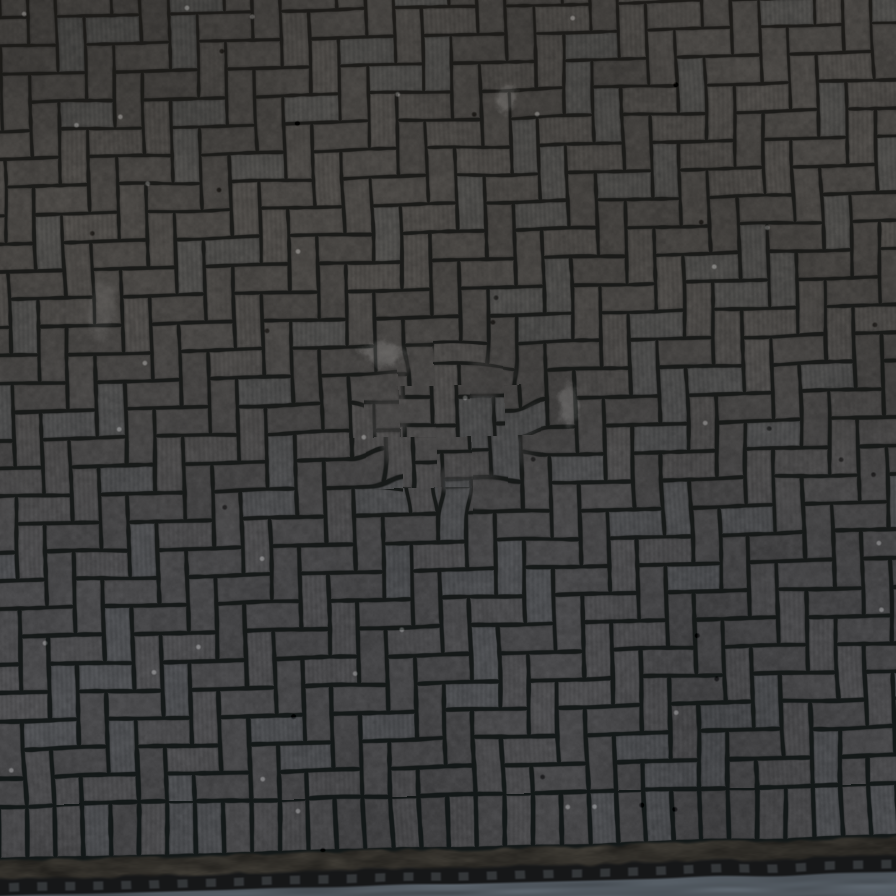
A WebGL 2 fragment shader for this texture:

```glsl
#version 300 es
precision highp float;
// Dark herringbone paving of 2:1 bricks with a soldier course and a metal rail below.
// A slightly sheared cell grid is grouped into bricks by diagonal index; noise adds
// grain and stains, and a disturbed patch near the middle breaks the joints.
uniform vec2 u_resolution;
out vec4 outColor;

const float CELL = 0.0314; // short side of a brick

float hash(vec2 p) {
  vec3 q = fract(p.xyx * vec3(0.1031, 0.1030, 0.0973));
  q += dot(q, q.yzx + 33.33);
  return fract((q.x + q.y) * q.z);
}

float noise(vec2 p) {
  vec2 i = floor(p), f = fract(p);
  f = f * f * (3.0 - 2.0 * f);
  return mix(mix(hash(i), hash(i + vec2(1, 0)), f.x),
             mix(hash(i + vec2(0, 1)), hash(i + vec2(1, 1)), f.x), f.y);
}

float fbm(vec2 p) {
  float sum = 0.0, amp = 0.5;
  for (int i = 0; i < 4; i++) {
    sum += amp * noise(p);
    p = p * 2.03 + 17.1;
    amp *= 0.5;
  }
  return sum;
}

// Distance to the brick border (x) and brick identity (yz), in cells
vec3 brickAt(vec2 g) {
  vec2 cell = floor(g), local = fract(g), size = vec2(1, 2), offset = vec2(0);
  if (g.y < 0.0) { // soldier course
    size.y = 1.92;
    local.y = g.y + size.y;
    cell.y = -2.0;
  } else {
    float k = mod(cell.x + cell.y + 2.0, 4.0);
    if (k < 1.5) {
      size = vec2(2, 1);
      offset.x = k;
    } else {
      offset.y = k - 2.0;
    }
    local += offset;
  }
  vec2 d = min(local, size - local);
  return vec3(min(d.x, d.y), cell - offset);
}

// Soft irregular pale smudge
float smudge(vec2 uv, vec2 center, vec2 radius) {
  float d = length((uv - center) / radius) + 0.9 * (fbm(uv * 90.0) - 0.5);
  return 1.0 - smoothstep(0.5, 1.1, d);
}

void main() {
  vec2 uv = gl_FragCoord.xy / u_resolution;
  float aa = 1.0 / (min(u_resolution.x, u_resolution.y) * CELL);

  // Tilted grid; its origin is the left end of the soldier course
  vec2 g = vec2(uv.x - 0.0286 + 0.033 * (uv.y - 0.1), uv.y - 0.1 - 0.026 * uv.x) / CELL;
  g += 0.09 * (vec2(noise(g * 0.45), noise(g * 0.45 + 40.0)) - 0.5);

  // Disturbed patch: blocks slipped by uneven amounts
  float patchDist = length((uv - vec2(0.5, 0.525)) / vec2(0.115, 0.105));
  float broken = 1.0 - smoothstep(0.65, 1.0, patchDist);
  vec2 block = floor(g * vec2(0.8, 0.55));
  vec2 slip = vec2(hash(block + 3.0), hash(block + 71.0)) - 0.5;
  vec3 brick = brickAt(g + broken * slip * vec2(0.5, 0.9));
  float id = hash(brick.yz + 9.0);

  // Brick faces: brown above, cooler below, with a tone for each brick
  float cloud = fbm(uv * 5.0), grain = fbm(uv * 170.0);
  vec3 color = mix(vec3(0.284, 0.284, 0.292), vec3(0.288, 0.278, 0.266),
                   smoothstep(0.3, 0.75, uv.y));
  color *= 0.91 + 0.13 * id + 0.22 * (cloud - 0.4) + 0.24 * (grain - 0.47);
  color *= 1.0 + 0.035 * sin(g.x * 38.0) * smoothstep(0.4, 0.7, id);
  color *= 1.0 - 0.13 * smoothstep(0.75, 1.0, uv.y) * (1.0 - uv.x);
  color += vec3(-0.006, 0.001, 0.005) * step(0.8, id);

  // Joints, wider and greener towards the bottom, with worn edges
  float halfWidth = mix(0.068, 0.043, uv.y) + 0.025 * (noise(g * 3.0) - 0.5);
  float joint = 1.0 - smoothstep(halfWidth - 0.5 * aa, halfWidth + 0.7 * aa + 0.02, brick.x);
  joint *= 1.0 - 0.65 * broken * smoothstep(0.45, 0.6, noise(g * 0.9 + 5.0));
  color *= 0.86 + 0.14 * smoothstep(0.03, 0.16, brick.x);
  color = mix(color, mix(vec3(0.06, 0.085, 0.085), vec3(0.105, 0.1, 0.09), uv.y), joint * 0.94);

  // Pale smudges and scattered specks
  float pale = smudge(uv, vec2(0.565, 0.89), vec2(0.014, 0.018))
             + smudge(uv, vec2(0.635, 0.55), vec2(0.012, 0.026))
             + smudge(uv, vec2(0.428, 0.605), vec2(0.026, 0.014))
             + 0.5 * smudge(uv, vec2(0.115, 0.655), vec2(0.017, 0.034));
  color += 0.11 * min(pale, 1.0);
  vec2 speckCell = floor(uv * 26.0);
  float pick = hash(speckCell + 50.0);
  vec2 center = 0.2 + 0.6 * vec2(hash(speckCell + 12.0), hash(speckCell + 29.0));
  float speck = 1.0 - smoothstep(0.03, 0.1, length(fract(uv * 26.0) - center));
  color += speck * (0.22 * step(0.965, pick) - 0.15 * step(pick, 0.03));

  // Mossy curb, dark toothed gutter and metal rail
  float edge = g.y + 0.12 * (noise(g * 2.0) - 0.5);
  vec3 curb = vec3(0.19, 0.18, 0.16) * (0.55 + 0.9 * fbm(g * vec2(0.9, 3.0)));
  color = mix(curb, color, smoothstep(-1.98 - aa, -1.9 + aa, edge));
  float tooth = 1.0 - smoothstep(0.12, 0.2 + aa, abs(fract(g.x) - 0.5));
  tooth *= smoothstep(-3.1, -3.0, g.y) * (1.0 - smoothstep(-2.8, -2.7, g.y));
  vec3 gutter = mix(vec3(0.085, 0.09, 0.095), vec3(0.2, 0.21, 0.22), tooth);
  color = mix(gutter, color, smoothstep(-2.65 - aa, -2.55 + aa, edge));
  vec3 rail = vec3(0.32, 0.35, 0.38) * (0.85 + 0.3 * noise(g * vec2(0.4, 6.0)));
  color = mix(rail, color, smoothstep(-3.2 - aa, -3.15 + aa, g.y));
  outColor = vec4(color, 1.0);
}
```
